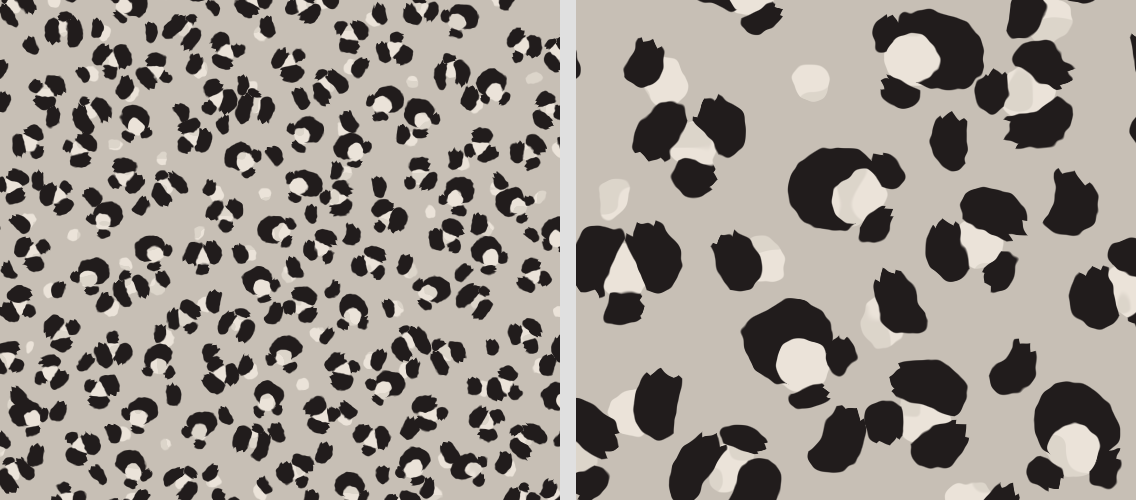
Left: the whole. Right: its middle third, enlarged.
Write a Shadertoy shader that draws this pattern.

```glsl
const vec3 GROUND = vec3(0.78, 0.75, 0.71);
const vec3 CREAM = vec3(0.92, 0.89, 0.85);
const vec3 INK = vec3(0.13, 0.11, 0.11);
const float CELL = 0.0756;      // grid spacing, in canvas heights
const float RADIUS = 0.0392;    // rosette radius, in canvas heights
const float TILT = 0.42;        // grid rotation
const float JITTER = 0.42;      // spread of centres, in cells
const float WOBBLE = 0.17;      // broad edge distortion, in radii
const float ROUGHNESS = 0.06;   // fine edge distortion, in radii
const float SOFTNESS = 0.9;     // half edge width, in pixels
const float FAR = 9.0;

vec3 hash3(vec2 p) {
    vec3 q = fract(p.xyx * vec3(0.1031, 0.1030, 0.0973));
    q += dot(q, q.yxz + 33.33);
    return fract((q.xxy + q.yzz) * q.zyx);
}

vec2 noise2(vec2 p) {
    vec2 i = floor(p), f = fract(p);
    f = f * f * (3.0 - 2.0 * f);
    vec2 low = mix(hash3(i).xy, hash3(i + vec2(1, 0)).xy, f.x);
    vec2 high = mix(hash3(i + vec2(0, 1)).xy, hash3(i + vec2(1, 1)).xy, f.x);
    return mix(low, high, f.y) - 0.5;
}

mat2 turn(float a) {
    float c = cos(a), s = sin(a);
    return mat2(c, -s, s, c);
}

float ellipse(vec2 p, vec2 r) {
    p += 1e-4;
    float f = length(p / r);
    return f * (f - 1.0) / length(p / (r * r));
}

// Brush dab pointing outward at an angle: flat inner side, one notched end
float petal(vec2 p, float angle, float dist, vec2 r) {
    p = turn(angle) * p - vec2(0.0, dist);
    float teeth = abs(fract(p.y / (r.y * 0.8)) - 0.5) * 2.0;
    float d = max(ellipse(p, r), -p.y - 0.7 * r.y);
    return max(d, p.x - r.x * (0.72 + 0.28 * teeth));
}

// Rosettes return (ink distance, cream distance)
vec2 crescentRosette(vec2 p, vec3 h) {
    float core = ellipse(p - vec2(-0.08, -0.15), vec2(0.48, 0.46));
    float cap = ellipse(p - vec2(0.12, 0.25), vec2(0.78, 0.62 + 0.08 * h.x));
    float ink = max(cap, -core - 0.05);
    ink = min(ink, petal(p, 1.75, 0.72, vec2(0.32, 0.27)));
    ink = min(ink, petal(p, 3.0 + 0.4 * h.y, 0.74, vec2(0.38, 0.25)));
    return vec2(ink, core);
}

vec2 trioRosette(vec2 p, vec3 h) {
    vec3 size = 0.9 + 0.2 * h;
    float ink = petal(p, 0.0, 0.54, vec2(0.62, 0.43) * size.x);
    ink = min(ink, petal(p, 2.25, 0.54, vec2(0.58, 0.43) * size.y));
    ink = min(ink, petal(p, -2.0, 0.58, vec2(0.37, 0.35) * size.z));
    return vec2(ink, ellipse(p, vec2(0.45, 0.42)));
}

vec2 pairRosette(vec2 p, vec3 h) {
    vec3 size = 0.9 + 0.2 * h;
    float ink = petal(p, 1.4, 0.52, vec2(0.74, 0.42) * size.x);
    ink = min(ink, petal(p, -1.65, 0.5, vec2(0.66, 0.42) * size.y));
    ink = min(ink, petal(p, 0.0, 0.8, vec2(0.33, 0.26) * size.z));
    return vec2(ink, ellipse(p - vec2(0.0, 0.3), vec2(0.32, 0.5)));
}

// Lone dab, sometimes with a cream neighbour, or a cream fleck only
vec2 smallSpot(vec2 p, vec3 h) {
    if (h.x < 0.08) return vec2(FAR);
    if (h.x < 0.24) return vec2(FAR, ellipse(p, vec2(0.2 + 0.22 * h.y, 0.32)));
    float ink = petal(p, 1.57, 0.0, vec2(0.54, 0.4) * (0.85 + 0.3 * h.y));
    float cream = ellipse(p - vec2(-0.42, -0.2), vec2(0.36, 0.42));
    return vec2(ink, h.z < 0.6 ? cream : FAR);
}

vec2 feature(vec2 p, vec2 id) {
    vec3 h = hash3(id + 71.0), shape = hash3(id + 137.0);
    p.x *= h.x < 0.5 ? -1.0 : 1.0;
    float lean = (h.y - 0.5) * 1.6;
    // Checkerboard: rosettes on even cells, small spots on odd ones
    if (mod(id.x + id.y, 2.0) > 0.5) return smallSpot(turn(lean) * p, shape);
    if (h.z < 0.38) return crescentRosette(turn(lean) * p, shape);
    if (h.z < 0.78) return trioRosette(turn(lean * 3.9) * p, shape);
    return pairRosette(turn(lean) * p, shape);
}

void mainImage(out vec4 fragColor, in vec2 fragCoord) {
    // Roughen the plane so every edge looks hand cut
    vec2 p = fragCoord / iResolution.y;
    vec2 s = p / RADIUS;
    p += RADIUS * (WOBBLE * noise2(s * 2.2) + ROUGHNESS * noise2(s * 6.5 + 40.0));

    // Nearest ink and cream among the neighbouring cells
    mat2 grid = turn(TILT);
    vec2 q = grid * p / CELL + 50.0;
    vec2 dist = vec2(FAR);
    for (int y = -1; y <= 1; y++)
    for (int x = -1; x <= 1; x++) {
        vec2 id = floor(q) + vec2(x, y);
        vec2 centre = id + 0.5 + JITTER * (hash3(id).xy - 0.5);
        vec2 local = transpose(grid) * (q - centre) * CELL / RADIUS;
        dist = min(dist, feature(local, id));
    }

    // Layers: ground, cream with faint worn patches, ink
    float edge = SOFTNESS / (iResolution.y * RADIUS);
    vec2 cover = 1.0 - smoothstep(-edge, edge, dist);
    float worn = 0.4 * smoothstep(0.16, 0.2, noise2(s * 1.7 + 90.0).x);
    vec3 color = mix(GROUND, mix(CREAM, GROUND, worn), cover.y);
    fragColor = vec4(mix(color, INK, cover.x), 1.0);
}
```
